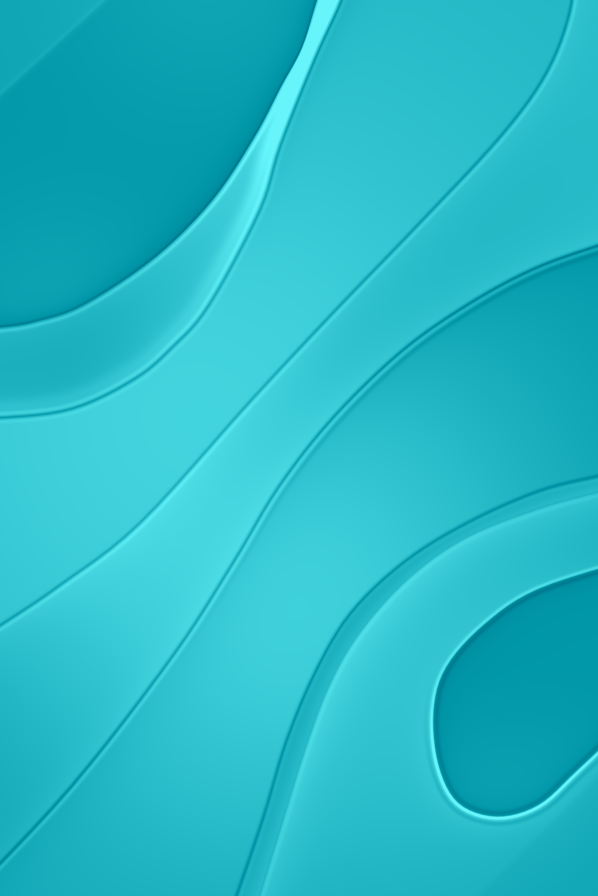
Reproduce this background procedurally as a Shadertoy shader.

```glsl
const int KNOTS = 11;
const int STEPS = 6;
const vec3 DEEP = vec3(0.0, 0.59, 0.66);
const vec3 BRIGHT = vec3(0.26, 0.83, 0.87);

// Fold paths: x and y in canvas widths, running from the right to the left
const vec2 UPPER[KNOTS] = vec2[](vec2(.55, 1.56), vec2(.53, 1.5), vec2(.505, 1.42),
    vec2(.47, 1.355), vec2(.425, 1.27), vec2(.355, 1.165), vec2(.26, 1.07),
    vec2(.14, .99), vec2(.06, .962), vec2(0., .952), vec2(-.1, .945));
const vec2 RIBBON[KNOTS] = vec2[](vec2(.585, 1.56), vec2(.57, 1.5), vec2(.525, 1.4),
    vec2(.468, 1.256), vec2(.434, 1.148), vec2(.35, .99), vec2(.29, .92),
    vec2(.225, .865), vec2(.12, .815), vec2(0., .8), vec2(-.1, .8));
const vec2 CREASE[KNOTS] = vec2[](vec2(.96, 1.56), vec2(.953, 1.48), vec2(.915, 1.38),
    vec2(.84, 1.275), vec2(.7, 1.125), vec2(.56, .98), vec2(.42, .83),
    vec2(.235, .625), vec2(.1, .52), vec2(0., .453), vec2(-.1, .39));
const vec2 MIDDLE[KNOTS] = vec2[](vec2(1.1, 1.12), vec2(1., 1.09), vec2(.89, 1.05),
    vec2(.78, .99), vec2(.67, .912), vec2(.555, .8), vec2(.465, .685),
    vec2(.39, .56), vec2(.29, .405), vec2(.12, .185), vec2(-.06, -.007));
const vec2 BAND_OUT[KNOTS] = vec2[](vec2(1.1, .725), vec2(1., .703), vec2(.9, .678),
    vec2(.78, .625), vec2(.675, .56), vec2(.586, .475), vec2(.527, .377),
    vec2(.478, .26), vec2(.44, .133), vec2(.395, 0.), vec2(.37, -.07));
const vec2 BAND_IN[KNOTS] = vec2[](vec2(1.1, .7), vec2(1., .676), vec2(.9, .648),
    vec2(.78, .6), vec2(.685, .533), vec2(.605, .445), vec2(.553, .357),
    vec2(.512, .25), vec2(.469, .113), vec2(.434, 0.), vec2(.41, -.08));
const vec2 POCKET[KNOTS] = vec2[](vec2(1.06, .565), vec2(.9, .514), vec2(.81, .455),
    vec2(.746, .383), vec2(.725, .309), vec2(.733, .22), vec2(.766, .156),
    vec2(.83, .133), vec2(.9, .152), vec2(.965, .21), vec2(1.06, .3));

vec2 spline(vec2 a, vec2 b, vec2 c, vec2 d, float t) {
    return b + .5 * t * (c - a + t * (2. * a - 5. * b + 4. * c - d
        + t * (3. * (b - c) + d - a)));
}

// Signed distance to a path, positive on its left
float pathDistance(vec2 p, vec2 knots[KNOTS]) {
    float nearest = 1e3, side = 1.;
    vec2 start = knots[0];
    for (int i = 0; i < KNOTS - 1; i++) {
        vec2 before = knots[max(i - 1, 0)], after = knots[min(i + 2, KNOTS - 1)];
        for (int j = 1; j <= STEPS; j++) {
            vec2 end = spline(before, knots[i], knots[i + 1], after, float(j) / float(STEPS));
            vec2 along = end - start, q = p - start;
            vec2 gap = q - along * clamp(dot(q, along) / dot(along, along), 0., 1.);
            float squared = dot(gap, gap);
            if (squared < nearest) {
                nearest = squared;
                side = along.x * q.y - along.y * q.x;
            }
            start = end;
        }
    }
    return sqrt(nearest) * (side < 0. ? -1. : 1.);
}

float pool(vec2 p, vec2 centre, float radius) {
    vec2 q = (p - centre) / radius;
    return exp(-dot(q, q));
}

float ridge(float d, float offset, float width) {
    float q = (d - offset) / width;
    return exp(-q * q);
}

// Soft falloff on the positive side only
float fade(float d, float width) {
    return smoothstep(-.002, .002, d) * exp(-max(d, 0.) / width);
}

// Lay the next sheet over the tone, with a dark seam and a lit lip
float fold(float tone, float next, float d, float seam, float lip, float edge) {
    float t = mix(tone, next, smoothstep(-edge, edge, d));
    return t - seam * ridge(d, 0., .0032) + lip * ridge(d, .006, .0035);
}

void mainImage(out vec4 fragColor, in vec2 fragCoord) {
    vec2 p = fragCoord / iResolution.xy * vec2(1., 1.5);
    float edge = .8 / iResolution.x;
    float high = smoothstep(.95, 1.4, p.y);

    // Dark upper corner
    float corner = (p.y - 1.34 - .91 * p.x) / 1.35;
    float tone = .02 + .22 * pool(p, vec2(.35, 1.55), .25) + .2 * pool(p, vec2(.1, .97), .2);
    tone += .2 * smoothstep(-.003, .003, corner) + .1 * ridge(corner, 0., .006);

    // Glossy ribbon
    float d = pathDistance(p, UPPER);
    float ribbon = pathDistance(p, RIBBON);
    tone -= .3 * fade(-d, .018);
    float sheet = .35 + .4 * smoothstep(.1, .45, p.x) + .2 * fade(d, .03);
    sheet += (.2 + .5 * high) * ridge(ribbon, -.018, .014) + .2 * fade(-ribbon, .05);
    tone = fold(tone, sheet, d, .45, .35 + .3 * high, edge);

    // Wide bright sheet
    sheet = .5 + .5 * pool(p, vec2(.33, .8), .6) - .2 * high * fade(ribbon, .025);
    tone += .35 * ridge(ribbon, -.007, .004);
    tone = fold(tone, sheet, ribbon, .55, .15, edge);

    // Thin diagonal crease
    d = pathDistance(p, CREASE);
    sheet = .22 + .35 * p.x + .68 * pool(p, vec2(.3, .6), .42) + .22 * fade(d, .035);
    tone = fold(tone, sheet, d, .6, .25, edge);

    // Middle sheet
    d = pathDistance(p, MIDDLE);
    tone += .18 * fade(-d, .025);
    sheet = .05 + .2 * (1. - p.x) + .8 * pool(p, vec2(.5), .5) - .15 * fade(d, .05);
    tone = fold(tone, sheet, d, .6, .35, edge);
    tone -= .25 * ridge(d, .013, .004) * smoothstep(.25, .6, p.x);

    // Curved band and the sheet inside it
    d = pathDistance(p, BAND_OUT);
    float inner = pathDistance(p, BAND_IN);
    sheet = .42 + .25 * fade(-inner, .015) - .12 * fade(d, .02);
    tone = fold(tone, sheet, d, .5, .12, edge);
    sheet = .2 + .55 * pool(p, vec2(.6, .42), .5) + .35 * fade(inner, .035);
    tone = fold(tone, sheet, inner, .08, .12, .003);
    tone -= .08 * smoothstep(-.01, .01, p.x - p.y - .8);

    // Recessed pocket with a lit rim
    d = pathDistance(p, POCKET);
    float low = smoothstep(.4, .15, p.y);
    tone += (.1 + .25 * low) * fade(-d, .025) - .3 * low * ridge(d, -.012, .004);
    sheet = .02 + .15 * low - .2 * fade(d, .025);
    tone = mix(tone, sheet, smoothstep(-edge, edge, d));
    tone += (.5 + .4 * low) * ridge(d, -.003, .003) - .3 * ridge(d, .006, .004);

    fragColor = vec4(clamp(mix(DEEP, BRIGHT, clamp(tone, -.5, 1.55)), 0., 1.), 1.);
}
```
